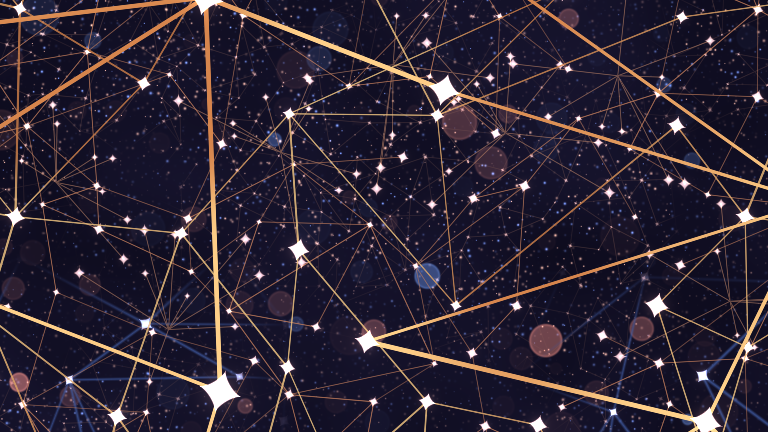
Give the GLSL for this background, as a Shadertoy shader.

```glsl
// Golden and blue constellation web with sparkling stars, bokeh and dust on a midnight sky
#define PIXEL (1.0 / iResolution.y)

float hash(vec2 p) {
    vec3 q = fract(vec3(p.xyx) * 0.1031);
    q += dot(q, q.yzx + 33.33);
    return fract((q.x + q.y) * q.z);
}

vec2 hash2(vec2 p) { return vec2(hash(p), hash(p + 37.7)); }

float noise(vec2 p) {
    vec2 i = floor(p), f = fract(p);
    f = f * f * (3.0 - 2.0 * f);
    return mix(mix(hash(i), hash(i + vec2(1, 0)), f.x),
               mix(hash(i + vec2(0, 1)), hash(i + vec2(1, 1)), f.x), f.y);
}

mat2 rotation(float a) { return mat2(cos(a), sin(a), -sin(a), cos(a)); }

// Coverage of a line; lines thinner than a pixel fade instead of breaking up
float segment(vec2 p, vec2 a, vec2 b, float halfWidth, float blur) {
    vec2 ab = b - a;
    float d = length(p - a - ab * clamp(dot(p - a, ab) / dot(ab, ab), 0.0, 1.0));
    float w = max(halfWidth, 0.5 * PIXEL), soft = 0.5 * PIXEL + blur;
    return min(1.0, 2.0 * halfWidth / PIXEL) * (1.0 - smoothstep(w - soft, w + soft, d));
}

// Concave four-pointed star with a soft halo
float sparkle(vec2 d, float r) {
    vec2 n = pow(abs(d) / r, vec2(0.72));
    float e = min(0.6, 1.2 * PIXEL / r);
    return 1.0 - smoothstep(1.0 - e, 1.0 + e, n.x + n.y) + 0.55 * exp(-2.6 * length(d) / r);
}

vec2 node(vec2 id, float seed) { return id + 0.5 + (hash2(id + seed) - 0.5) * 0.7; }

// Jittered lattice: x is line coverage, y is starlight at the nodes
vec2 web(vec2 p, float cell, float tilt, float width, float blur, float keep, float size, float seed) {
    vec2 q = rotation(tilt) * p, id = floor(q / cell), result = vec2(0);
    for (int j = -1; j <= 1; j++)
    for (int i = -1; i <= 1; i++) {
        vec2 g = id + vec2(i, j), a = node(g, seed) * cell;
        for (int k = 0; k < 4; k++) {
            vec2 dir = k == 0 ? vec2(1, 0) : k == 1 ? vec2(0, 1) : k == 2 ? vec2(1, 1) : vec2(1, -1);
            float h = hash(g * 5.3 + seed + float(k) * 17.0);
            if (h < keep * (k < 2 ? 1.0 : 0.45))
                result.x = max(result.x, segment(q, a, node(g + dir, seed) * cell,
                               width * (0.6 + 0.6 * hash(g + h)), blur));
        }
        result.y += sparkle(q - a, size * (0.45 + 0.6 * hash(g + seed + 5.0)));
    }
    return result;
}

// Thin rays leaving scattered hubs, each tipped with a small star
vec2 fans(vec2 p) {
    vec2 result = vec2(0);
    for (int i = 0; i < 7; i++) {
        vec2 hub = vec2((float(i) + 0.5) * 0.26, 0.15 + 0.8 * hash(vec2(i, 4)));
        for (int k = 0; k < 9; k++) {
            vec2 h = hash2(vec2(i, k) + 61.0);
            vec2 tip = hub + rotation(6.283 * h.x) * vec2(0.08 + 0.22 * h.y, 0);
            result.x = max(result.x, segment(p, hub, tip, 0.0009, 0.0));
            result.y += sparkle(p - tip, 0.007 + 0.008 * h.y);
        }
    }
    return result;
}

// Translucent lens discs with brighter rims
vec3 bokeh(vec2 p, float cell, float seed) {
    vec3 light = vec3(0);
    vec2 id = floor(p / cell);
    for (int j = -1; j <= 1; j++)
    for (int i = -1; i <= 1; i++) {
        vec2 g = id + vec2(i, j);
        float h = hash(g + seed), r = cell * (0.07 + 0.11 * hash(g + seed + 9.0));
        float d = length(p - (g + hash2(g + seed + 3.0)) * cell);
        float disc = 1.0 - smoothstep(r - 0.003, r + 0.003, d);
        float rim = exp(-pow((d - r * 0.94) / 0.003, 2.0));
        vec3 tint = hash(g + seed + 21.0) < 0.62 ? vec3(0.82, 0.47, 0.36) : vec3(0.36, 0.54, 0.8);
        light += tint * (0.05 + 0.65 * pow(h, 5.0)) * (disc * 0.8 + rim * 0.3);
    }
    return light;
}

vec3 dust(vec2 p, float cell, float seed) {
    vec2 id = floor(p / cell);
    float h = hash(id + seed), r = max(0.0012 + 0.0022 * hash(id + seed + 2.0), 0.55 * PIXEL);
    vec2 d = p - (id + 0.2 + 0.6 * hash2(id + seed + 7.0)) * cell;
    vec3 tint = mix(vec3(0.5, 0.65, 1.0), vec3(1.0, 0.75, 0.6), step(0.4, hash(id + seed + 11.0)));
    return tint * pow(h, 4.0) * exp(-dot(d, d) / (r * r));
}

vec3 starlight(float s) { return vec3(1.0, 0.7, 0.58) * s + vec3(0.1, 0.25, 0.35) * s * s; }

void mainImage(out vec4 fragColor, in vec2 fragCoord) {
    vec2 p = fragCoord / iResolution.y;
    float cloud = noise(p * 3.0 + 8.0) * 0.65 + noise(p * 7.0) * 0.35;
    float clump = smoothstep(0.3, 0.7, noise(p * 3.5 + 20.0));

    // Sky, dust and bokeh
    vec3 col = mix(vec3(0.045, 0.038, 0.105), vec3(0.095, 0.085, 0.19), cloud);
    for (int i = 0; i < 4; i++)
        col += dust(p, 0.018 + 0.011 * float(i), float(i) * 43.0) * (0.4 + 0.6 * clump);
    col += bokeh(p, 0.17, 5.0) * 0.75 + bokeh(p + 0.1, 0.27, 71.0);

    // Blurred blue web in the lower corners
    float corner = smoothstep(0.42, 0.2, p.y) * smoothstep(0.25, 0.5, abs(p.x - 0.95));
    vec2 blue = web(p, 0.24, 0.6, 0.0028, 0.0025, 0.7, 0.018, 13.0) * corner;
    col = mix(col, vec3(0.25, 0.36, 0.64), blue.x * 0.75) + starlight(blue.y) * vec3(0.7, 0.85, 1.1);

    // Fine webs and fans
    vec2 fine = web(p, 0.075, 0.5, 0.0006, 0.0, 0.6, 0.006, 31.0) * clump;
    vec2 rays = fans(p);
    vec2 thin = web(p, 0.19, 0.3, 0.0011, 0.0, 0.55, 0.015, 47.0);
    col = mix(col, vec3(0.6, 0.42, 0.36), fine.x * 0.45);
    col = mix(col, vec3(0.75, 0.52, 0.4), rays.x * 0.7);
    col = mix(col, vec3(0.78, 0.5, 0.36), thin.x * 0.75);
    col += starlight(fine.y * 0.5) + starlight(rays.y * 0.7) + starlight(thin.y * 0.8);

    // Bold golden webs in front
    vec3 gold = mix(vec3(0.84, 0.52, 0.3), vec3(1.0, 0.82, 0.54), smoothstep(0.25, 0.75, noise(p * 2.5 + 3.0)));
    vec2 medium = web(p, 0.37, 0.22, 0.0022, 0.0, 0.65, 0.03, 83.0);
    vec2 bold = web(p, 0.6, 0.25, 0.0048, 0.0, 0.8, 0.05, 101.0);
    col = mix(col, gold * 0.92, medium.x * 0.85) + starlight(medium.y);
    col = mix(col, gold, bold.x) + starlight(bold.y);

    fragColor = vec4(clamp(col, 0.0, 1.0), 1.0);
}
```
